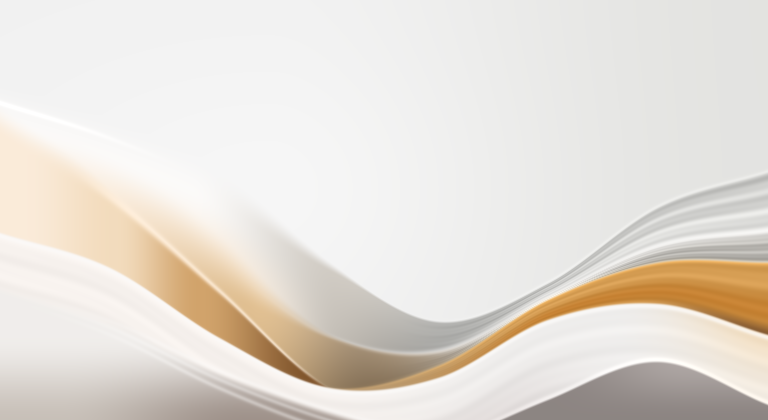
Reproduce this background procedurally as a WebGL 1 fragment shader.

```glsl
precision highp float;
// Flowing silk ribbons in white, silver, taupe and gold over a pale studio backdrop.
uniform vec2 u_resolution;

#define EDGE 0.004
#define STREAK_COUNT 17.0
#define STREAK_GAIN 0.05
#define RIDGE_WIDTH 0.006
#define WHITE vec3(0.985, 0.98, 0.975)
#define CREAM vec3(0.98, 0.92, 0.85)
#define GOLD vec3(0.84, 0.62, 0.33)
#define BROWN vec3(0.50, 0.33, 0.17)
#define TAUPE vec3(0.58, 0.50, 0.40)
#define SILVER vec3(0.80, 0.80, 0.79)

// Catmull-Rom weights for four knot distances
vec4 knotWeight(vec4 t) {
  t = abs(t);
  vec4 inner = (1.5 * t - 2.5) * t * t + 1.0;
  vec4 outer = ((-0.5 * t + 2.5) * t - 4.0) * t + 2.0;
  return mix(mix(inner, outer, step(1.0, t)), vec4(0.0), step(2.0, t));
}

// Smooth height curve through eight evenly spaced knots
float curve(float x, vec4 a, vec4 b) {
  float s = x * 7.0;
  vec4 ends = knotWeight(vec4(s + 1.0, s - 8.0, 3.0, 3.0));
  return dot(a, knotWeight(s - vec4(0.0, 1.0, 2.0, 3.0)))
       + dot(b, knotWeight(s - vec4(4.0, 5.0, 6.0, 7.0)))
       + ends.x * (2.0 * a.x - a.y) + ends.y * (2.0 * b.w - b.z);
}

float below(float y, float height, float soft) {
  return smoothstep(-soft, soft, height - y);
}

float ridge(float y, float height, float width) {
  float d = (y - height) / width;
  return exp(-d * d);
}

// Position across a band: 0 at its top, 1 at its bottom
float across(float y, float top, float bottom) {
  return clamp((top - y) / max(top - bottom, 0.01), 0.0, 1.0);
}

float streaks(float t, float x) {
  return sin(t * STREAK_COUNT + 3.0 * x) + 0.5 * sin(t * STREAK_COUNT * 2.3 - 5.0 * x);
}

vec3 ramp(float x, vec4 stops, vec3 a, vec3 b, vec3 c, vec3 d) {
  vec3 col = mix(a, b, smoothstep(stops.x, stops.y, x));
  col = mix(col, c, smoothstep(stops.y, stops.z, x));
  return mix(col, d, smoothstep(stops.z, stops.w, x));
}

void main() {
  vec2 p = gl_FragCoord.xy / u_resolution;
  float x = p.x, y = p.y;
  float right = smoothstep(0.5, 0.75, x);

  // Outlines of the layers, back to front
  float veil = curve(x, vec4(0.755, 0.671, 0.555, 0.367), vec4(0.233, 0.326, 0.507, 0.590));
  float band = curve(x, vec4(0.643, 0.548, 0.376, 0.200), vec4(0.164, 0.293, 0.412, 0.448));
  float leaf = curve(x, vec4(0.714, 0.533, 0.307, 0.074), vec4(0.0));
  float gold = curve(x, vec4(0.381, 0.310, 0.179, 0.076), vec4(0.129, 0.286, 0.374, 0.374));
  float front = curve(x, vec4(0.445, 0.362, 0.195, 0.076), vec4(0.100, 0.238, 0.276, 0.202));
  float fold = curve(x, vec4(0.310, 0.226, 0.107, 0.014), vec4(-0.05, -0.08, -0.1, -0.1));
  float hill = curve(x, vec4(-0.2), vec4(-0.07, 0.048, 0.138, 0.036));

  // Backdrop
  vec3 col = mix(vec3(0.945, 0.945, 0.945), vec3(0.89, 0.89, 0.88), smoothstep(0.35, 1.0, x));
  col += 0.02 * exp(-9.0 * dot(p - vec2(0.35, 0.55), p - vec2(0.35, 0.55)));

  // Translucent veil, turning silver to the right
  float t = across(y, veil, band);
  vec3 tint = ramp(x, vec4(0.25, 0.44, 0.6, 0.85), WHITE, vec3(0.82, 0.80, 0.77), vec3(0.70, 0.70, 0.69), SILVER);
  tint = mix(tint, CREAM, smoothstep(0.04, 0.2, veil - y) * (1.0 - smoothstep(0.28, 0.45, x)));
  tint += (STREAK_GAIN * streaks(t, x) + 0.12 * t - 0.02) * right;
  tint -= 0.10 * t * smoothstep(0.36, 0.5, x) * (1.0 - right);
  float veilSoft = mix(0.05, EDGE, smoothstep(0.25, 0.5, x));
  col = mix(col, tint, below(y, veil, veilSoft));
  col += 0.05 * ridge(y, veil, RIDGE_WIDTH) * (right + 1.0 - smoothstep(0.0, 0.25, x));

  // Tan and taupe band
  t = across(y, band, gold);
  tint = ramp(x, vec4(0.12, 0.33, 0.48, 0.68), CREAM, vec3(0.87, 0.74, 0.56), TAUPE, vec3(0.73, 0.72, 0.70));
  tint += 0.12 * (0.5 - t) * smoothstep(0.25, 0.42, x);
  tint += STREAK_GAIN * streaks(t, x) * right;
  float bandSoft = mix(0.09, EDGE, smoothstep(0.22, 0.46, x));
  col = mix(col, tint, below(y, band, bandSoft));
  col = mix(col, WHITE, 0.6 * ridge(y, band, RIDGE_WIDTH * (1.0 + right)) * smoothstep(0.3, 0.65, x));

  // Golden leaf with a bright rim
  tint = ramp(x, vec4(0.03, 0.15, 0.26, 0.41), CREAM, vec3(0.95, 0.86, 0.74), vec3(0.82, 0.64, 0.42), BROWN);
  float rim = smoothstep(0.08, 0.18, x) * (1.0 - smoothstep(0.36, 0.44, x));
  col = mix(col, tint, below(y, leaf, mix(0.04, EDGE, smoothstep(0.08, 0.2, x))));
  col = mix(col, CREAM + 0.03, 0.75 * rim * ridge(y, leaf, RIDGE_WIDTH * mix(2.2, 0.8, smoothstep(0.1, 0.4, x))));

  // Gold ribbon
  t = across(y, gold, front);
  tint = mix(TAUPE + vec3(0.14, 0.09, 0.02), GOLD, smoothstep(0.48, 0.72, x));
  tint -= vec3(0.08, 0.13, 0.15) * ridge(t, 0.72 - 0.3 * (x - 0.8), 0.22) * right;
  tint += 0.5 * STREAK_GAIN * streaks(t, x) * right;
  tint = mix(tint, BROWN, smoothstep(0.8, 1.0, t) * smoothstep(0.82, 1.0, x));
  col = mix(col, tint, below(y, gold, EDGE));
  col += vec3(0.12, 0.10, 0.06) * ridge(y, gold, RIDGE_WIDTH) * smoothstep(0.42, 0.6, x);

  // White front wave
  float depth = front - y;
  tint = mix(vec3(0.965, 0.945, 0.93), vec3(0.94, 0.935, 0.93), smoothstep(0.35, 0.7, x));
  tint -= vec3(0.08, 0.10, 0.10) * ridge(x, 0.6, 0.14) * smoothstep(0.03, 0.2, depth);
  tint = mix(tint, vec3(0.96, 0.87, 0.74), smoothstep(0.8, 1.0, x) * exp(-9.0 * max(depth, 0.0)));
  tint += 0.012 * streaks(depth * 5.0, x);
  col = mix(col, tint, below(y, front, EDGE));
  col = mix(col, WHITE, 0.75 * ridge(y, front - 0.006, RIDGE_WIDTH));

  // Shaded lower fold
  vec3 shade = mix(vec3(0.78, 0.75, 0.72), vec3(0.62, 0.57, 0.54), smoothstep(0.08, 0.32, x));
  tint = mix(vec3(0.94, 0.93, 0.92), shade, smoothstep(0.2, -0.01, y));
  col = mix(col, tint, below(y, fold, 0.012));
  for (int i = 0; i < 3; i++) {
    float offset = float(i) * (0.012 + 0.03 * x);
    col = mix(col, WHITE, 0.4 * ridge(y, fold + 0.01 - offset, RIDGE_WIDTH) * smoothstep(0.0, 0.25, x));
  }

  // Grey hill at the lower right
  tint = mix(vec3(0.55, 0.52, 0.51), vec3(0.68, 0.65, 0.64), smoothstep(0.0, 0.14, y) * smoothstep(0.7, 0.9, x));
  col = mix(col, tint, below(y, hill, EDGE));
  col += 0.06 * ridge(y, hill + 0.006, RIDGE_WIDTH);

  gl_FragColor = vec4(clamp(col, 0.0, 1.0), 1.0);
}
```
